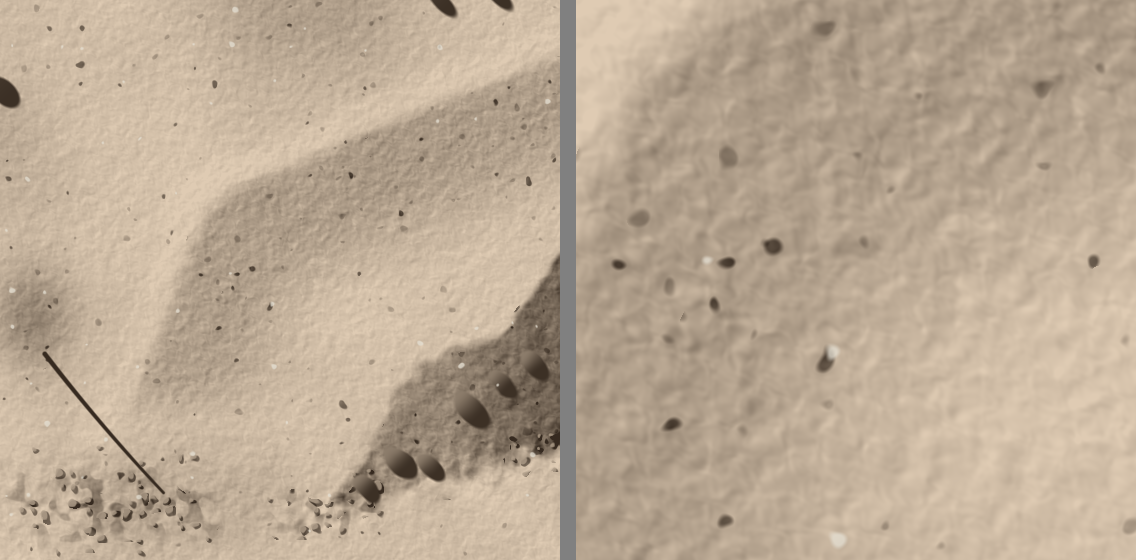
Left: the whole. Right: its middle third, enlarged.
A WebGL 2 fragment shader for this texture:

```glsl
#version 300 es
precision highp float;
// Wind-shaped sand in raking light from the upper left: two ridges with
// shaded lee slopes, crumbly clods, pebbles and one thin twig. Every part
// adjusts one tone value, which is mapped to a dark-to-pale sand ramp.

#define DARK_SAND vec3(0.21, 0.165, 0.125)
#define PALE_SAND vec3(0.825, 0.75, 0.66)
#define BASE_TONE 0.99
#define LEE_SHADE 0.27
#define SCARP_SHADE 0.62
#define GRAIN_SCALE 72.0
#define GRAIN_RELIEF 0.42
#define CLOD_SCALE 42.0
#define CLOD_SHADOW 0.6
#define SPECK_SCALE 30.0
#define SOFTNESS 0.0018

uniform vec2 u_resolution;
out vec4 fragColor;

const vec2 TO_LIGHT = vec2(-0.707, 0.707);

// Integer hash giving two values in 0..1
vec2 hash2(vec2 cell) {
  uvec2 v = uvec2(ivec2(cell) + 4096) * 1664525u + 1013904223u;
  v.x += v.y * 1664525u;
  v.y += v.x * 1664525u;
  v ^= v >> 16u;
  v.x += v.y * 1664525u;
  v.y += v.x * 1664525u;
  v ^= v >> 16u;
  return vec2(v & 65535u) / 65535.0;
}

float noise(vec2 p) {
  vec2 i = floor(p), f = fract(p);
  f = f * f * (3.0 - 2.0 * f);
  float low = mix(hash2(i).x, hash2(i + vec2(1, 0)).x, f.x);
  float high = mix(hash2(i + vec2(0, 1)).x, hash2(i + vec2(1, 1)).x, f.x);
  return mix(low, high, f.y);
}

float fbm(vec2 p) {
  float sum = 0.0, gain = 0.5;
  for (int i = 0; i < 3; i++) {
    sum += gain * noise(p);
    p = mat2(1.6, 1.2, -1.2, 1.6) * p + 17.0;
    gain *= 0.55;
  }
  return sum;
}

// Brightness of a bumpy surface: slopes facing the light are positive
float relief(vec2 p, float scale, float reach) {
  return fbm(p * scale) - fbm((p + TO_LIGHT * reach) * scale);
}

float smoothMin(float a, float b, float k) {
  float h = max(k - abs(a - b), 0.0) / k;
  return min(a, b) - h * h * k * 0.25;
}

float blob(vec2 p, vec2 center, vec2 radius) {
  vec2 q = (p - center) / radius;
  return exp(-dot(q, q));
}

// Scattered grains of mixed size, one per cell; share is the filled fraction
float grains(vec2 p, float scale, float share, float radius, float seed) {
  vec2 g = p * scale, cell = floor(g);
  vec2 pick = hash2(cell + seed), jitter = hash2(cell + seed + 311.0);
  vec2 q = fract(g) - 0.5 - (jitter - 0.5) * 0.45;
  float r = radius * (0.45 + 0.75 * pick.y * pick.y), blur = SOFTNESS * scale;
  return step(pick.x, share) * (1.0 - smoothstep(r - blur, r + blur, length(q)));
}

// Oval pebble, lit on its upper left end and dark on the other
float pebble(float tone, vec2 p, vec2 center, vec2 radius, float litTone) {
  vec2 d = p - center;
  vec2 q = vec2(dot(d, -TO_LIGHT), dot(d, TO_LIGHT.yx * vec2(1, -1))) / radius;
  float blur = 1.5 * SOFTNESS / radius.y;
  float cover = 1.0 - smoothstep(1.0 - blur, 1.0 + blur, length(q));
  return mix(tone, mix(litTone, 0.04, smoothstep(-0.9, 0.4, q.x)), cover);
}

void main() {
  vec2 p = gl_FragCoord.xy / u_resolution.y;
  float wave = noise(p * 9.0) - 0.5, crumb = noise(p * 45.0) - 0.5;
  vec2 bend = vec2(crumb, noise(p * 45.0 + 9.0) - 0.5);
  vec2 flutter = vec2(noise(p * 110.0) - 0.5, noise(p * 110.0 + 31.0) - 0.5);
  float tone = BASE_TONE + 0.07 * wave;

  // Long upper ridge: bright crest above, fading lee shade below
  float slopeA = (0.65 + 0.42 * (p.x - 0.38) - p.y) * 0.92;
  float slopeB = (0.33 + 2.4 * (p.x - 0.24) - p.y) * 0.385;
  float lee = smoothMin(slopeA, slopeB, 0.07) + 0.025 * wave + 0.006 * crumb;
  float leeMask = smoothstep(-0.01, 0.022, lee) * (1.0 - smoothstep(0.08, 0.3, lee));
  leeMask *= smoothstep(0.23, 0.34, p.y) * (0.85 + 0.6 * wave);
  tone += 0.06 * exp(-pow((lee + 0.03) / 0.03, 2.0)) - LEE_SHADE * leeMask;

  // Steep lower scarp between its rim and a crumbling foot
  float rim = 0.36 + 0.3 * (p.x - 0.75) + 1.2 * max(p.x - 0.9, 0.0);
  float drop = smoothMin(rim - p.y, (0.28 + 1.8 * (p.x - 0.69) - p.y) * 0.5, 0.05);
  float foot = p.y - 0.06 - 0.29 * (p.x - 0.55) + 0.03 * wave + 0.025 * crumb;
  float scarp = smoothstep(-0.006, 0.02, drop + 0.02 * wave + 0.014 * crumb);
  scarp *= smoothstep(-0.01, 0.045, foot);
  tone -= SCARP_SHADE * scarp * (0.62 + 0.38 * smoothstep(0.78, 0.97, p.x));

  // Broad soft hollows
  float hollows = 0.22 * blob(p, vec2(0.55, 0.97), vec2(0.18, 0.14));
  hollows += 0.36 * blob(p, vec2(0.06, 0.43), vec2(0.07, 0.1));
  hollows += 0.17 * blob(p, vec2(0.3, 0.1), vec2(0.2, 0.08));
  hollows += 0.12 * blob(p, vec2(0.0, 0.74), vec2(0.1, 0.17));
  tone -= hollows;

  // Fine grain and coarser lumps, stronger where the sand is disturbed
  float band = exp(-pow((foot - 0.025) / 0.042, 2.0)) * smoothstep(0.42, 0.58, p.x);
  float rough = max(band, 0.75 * blob(p, vec2(0.2, 0.1), vec2(0.28, 0.065)));
  float shaded = clamp(leeMask + scarp + 2.0 * hollows, 0.0, 1.0);
  tone += GRAIN_RELIEF * (0.7 + 0.5 * shaded) * relief(p + 0.004 * flutter, GRAIN_SCALE, 0.005);
  tone += (0.06 + 0.7 * rough + 0.4 * scarp) * relief(p + 3.0 + 0.01 * bend, 30.0, 0.011);

  // Clods and ragged cracks, then sparse pits and pale chips
  float patchy = smoothstep(0.28, 0.6, noise(p * 14.0 + 5.0));
  float share = 0.8 * rough * patchy;
  vec2 ragged = p + 0.009 * bend + 0.004 * flutter;
  float cracks = smoothstep(0.56, 0.78, noise(ragged * 52.0 + 70.0));
  tone -= 0.5 * rough * patchy * cracks;
  tone -= CLOD_SHADOW * grains(ragged + TO_LIGHT * 0.005, CLOD_SCALE, share, 0.38, 7.0);
  tone = mix(tone, 0.76, 0.85 * grains(ragged, CLOD_SCALE, share, 0.3, 7.0));
  tone -= 0.6 * grains(ragged, SPECK_SCALE, 0.03 + 0.1 * shaded, 0.15, 83.0);
  tone -= 0.25 * grains(ragged, 55.0, 0.03 + 0.11 * shaded, 0.24, 141.0);
  float chip = grains(p + 0.004 * flutter, SPECK_SCALE, 0.06, 0.13, 191.0);

  // Pebbles sunk in the scarp and dark ones near the border
  for (int i = 0; i < 6; i++) {
    vec2 h = hash2(vec2(float(i), 57.0));
    float x = 0.65 + 0.062 * float(i) + 0.015 * (h.x - 0.5);
    float y = 0.1 + 0.29 * (x - 0.6) + 0.05 * h.y + 0.12 * smoothstep(0.78, 0.92, x);
    vec2 size = vec2(0.036, 0.019) * (0.75 + 0.4 * h.y);
    tone = pebble(tone, p + 0.006 * bend, vec2(x, y), size, 0.55);
  }
  for (int i = 0; i < 2; i++)
    tone = pebble(tone, p, vec2(0.79 + 0.1 * float(i), 0.995 + 0.012 * float(i)), vec2(0.034, 0.013), 0.1);
  tone = pebble(tone, p, vec2(0.008, 0.835), vec2(0.034, 0.02), 0.08);

  // Slightly bowed, tapering twig
  vec2 start = vec2(0.08, 0.368), along = vec2(0.212, -0.248);
  float t = clamp(dot(p - start, along) / dot(along, along), 0.0, 1.0);
  vec2 bow = vec2(-0.003, -0.0026) * 4.0 * t * (1.0 - t);
  float gap = length(p - start - along * t - bow) - mix(0.0042, 0.0025, t);
  tone = mix(tone, 0.0, 1.0 - smoothstep(-SOFTNESS, SOFTNESS, gap));

  vec3 color = mix(DARK_SAND, PALE_SAND, clamp(tone, 0.0, 1.08));
  color = mix(color, vec3(0.9, 0.88, 0.83), 0.75 * chip);
  fragColor = vec4(color, 1.0);
}
```
